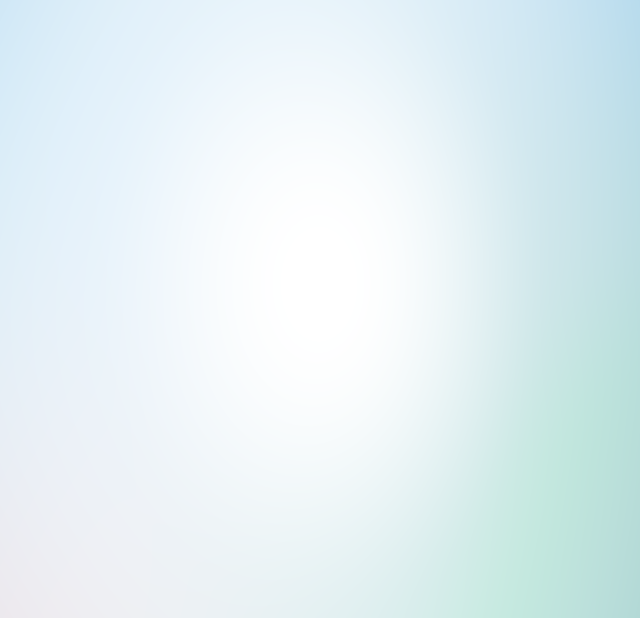
Give the GLSL for this background, as a Shadertoy shader.

```glsl
// A soft pastel backdrop: blue above, mint at lower right, pale rose at lower left.
// A smooth quadratic colour field is tinted by a slanted mint band, then
// lightened by a tall elliptical white glow near the centre.

// Quadratic curve that passes through a, b, c at t = 0, 0.5, 1.
vec3 curveThrough(vec3 a, vec3 b, vec3 c, float t) {
    return a * (1.0 - t) * (1.0 - 2.0 * t)
         + b * 4.0 * t * (1.0 - t)
         + c * t * (2.0 * t - 1.0);
}

// Colour field: three vertical gradients, blended across the canvas.
vec3 pastelField(vec2 uv) {
    vec3 left = curveThrough(vec3(0.927, 0.912, 0.932),
                             vec3(0.890, 0.937, 0.970),
                             vec3(0.815, 0.908, 0.965), uv.y);
    vec3 middle = curveThrough(vec3(0.893, 0.942, 0.947),
                               vec3(0.910, 0.953, 0.970),
                               vec3(0.900, 0.950, 0.979), uv.y);
    vec3 right = curveThrough(vec3(0.700, 0.850, 0.840),
                              vec3(0.740, 0.868, 0.877),
                              vec3(0.722, 0.860, 0.930), uv.y);
    return curveThrough(left, middle, right, uv.x);
}

void mainImage(out vec4 fragColor, in vec2 fragCoord) {
    vec2 uv = fragCoord / iResolution.xy;
    vec3 color = pastelField(uv);

    // Mint band, leaning right and fading upward.
    float across = (uv.x - 0.79 - 0.35 * uv.y) / 0.12;
    float mint = exp(-across * across) * (1.0 - smoothstep(0.25, 0.65, uv.y));
    color += mint * vec3(-0.026, 0.010, -0.022);

    // Central white glow, taller than wide.
    vec2 fromGlow = (uv - vec2(0.5, 0.54)) / vec2(1.0, 1.55);
    float glow = 1.0 - smoothstep(0.03, 0.37, length(fromGlow));
    color = mix(color, vec3(1.0), glow);

    fragColor = vec4(color, 1.0);
}
```
